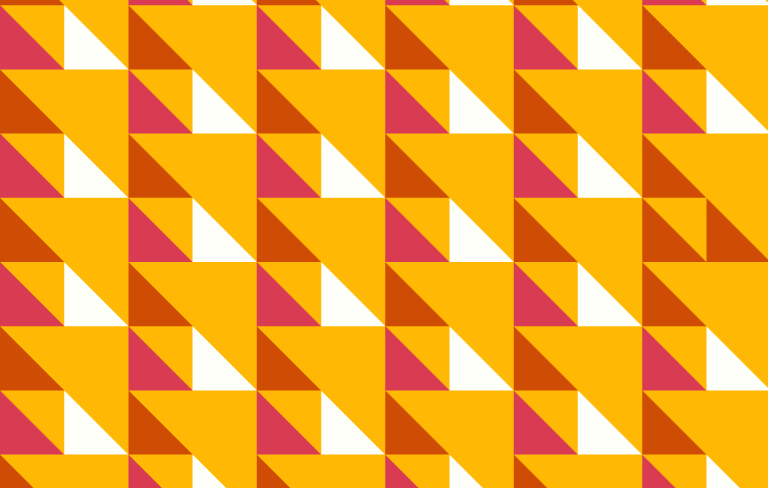
Reproduce this pattern procedurally as a WebGL 2 fragment shader.

```glsl
#version 300 es
precision highp float;
// Staggered columns of right triangles in rust, pink and white on a yellow ground.

#define CELLS_ACROSS 11.96          // square cells along the canvas width
#define TOP_OFFSET 0.08             // part of a cell cut off above the first full row
#define ODD_BLOCK vec2(5.0, 3.0)    // column and row of the one all-rust block
#define SAMPLES 4                   // antialiasing samples per axis
#define SOFTNESS 1.3                // sampling footprint relative to a pixel
#define YELLOW vec3(1.00, 0.72, 0.01)
#define RUST vec3(0.81, 0.30, 0.02)
#define PINK vec3(0.85, 0.23, 0.32)
#define WHITE vec3(1.00, 1.00, 0.98)

uniform vec2 u_resolution;
out vec4 fragColor;

// Colour of the triangle in a cell; yellow means the cell stays empty.
vec3 triangleColor(vec2 cell) {
    vec2 block = vec2(floor(cell.x * 0.5), cell.y);
    bool leftHalf = mod(cell.x, 2.0) < 0.5;
    bool pairRow = mod(block.x + block.y, 2.0) < 0.5;
    bool oddBlock = all(lessThan(abs(block - ODD_BLOCK), vec2(0.5)));

    if (oddBlock) return RUST;
    if (pairRow) return leftHalf ? PINK : WHITE;
    return leftHalf ? RUST : YELLOW;
}

// Pattern in cell units, with y counted downward from the top.
vec3 pattern(vec2 p) {
    vec2 local = fract(p);
    bool lowerLeft = local.y > local.x;
    return lowerLeft ? triangleColor(floor(p)) : YELLOW;
}

void main() {
    float cellsPerPixel = CELLS_ACROSS / u_resolution.x;
    vec3 color = vec3(0.0);

    // Average a small grid of samples to smooth the edges.
    for (int j = 0; j < SAMPLES; j++) {
        for (int i = 0; i < SAMPLES; i++) {
            vec2 offset = (vec2(i, j) + 0.5) / float(SAMPLES) - 0.5;
            vec2 pixel = gl_FragCoord.xy + offset * SOFTNESS;
            vec2 p = vec2(pixel.x, u_resolution.y - pixel.y) * cellsPerPixel;
            color += pattern(p - vec2(0.0, TOP_OFFSET));
        }
    }
    fragColor = vec4(color / float(SAMPLES * SAMPLES), 1.0);
}
```
